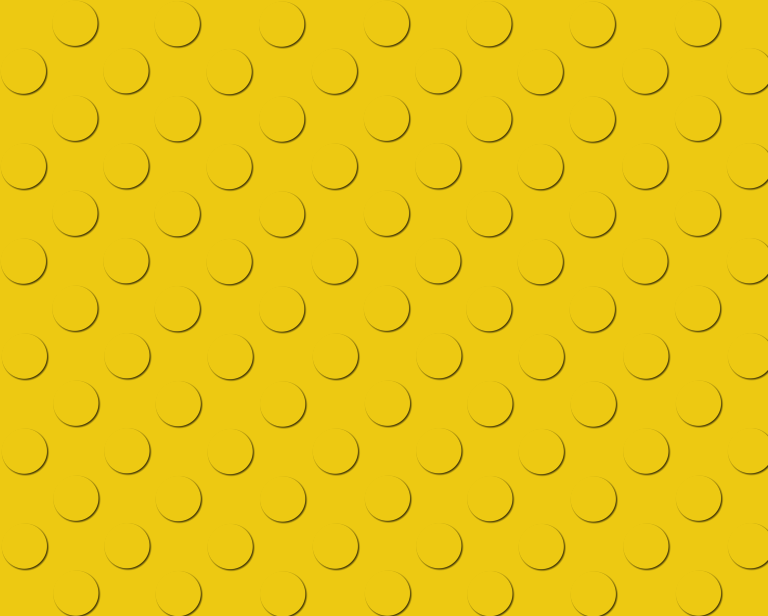
A Shadertoy shader for this pattern:

```glsl
// Lengths are fractions of the canvas height; y runs downward from the top edge.
const vec3  SHEET_COLOR   = vec3(0.93, 0.79, 0.07);
const vec3  SHADOW_COLOR  = vec3(0.21, 0.17, 0.015);
const vec2  FIRST_CENTER  = vec2(0.0379, 0.0376);
const float HALF_COLUMN   = 0.0842;   // horizontal stagger between rows
const float ROW_PITCH     = 0.0771;
const float STUD_RADIUS   = 0.0368;
const vec2  SHADOW_OFFSET = vec2(0.0018, 0.0018);
const float SHADOW_BLUR   = 0.0028;
const vec2  DRIFT         = vec2(0.0015, 0.0008);  // uneven column placement
const vec2  DRIFT_RATE    = vec2(0.92, 1.05);
const float DRIFT_PHASE   = 1.58;
const float SLIP_ROW      = 7.0;      // rows from here on sit slightly right
const float SLIP          = 0.0016;

// Center of the nearest stud in a staggered row
vec2 studCenter(float x, float row) {
    float parity = 1.0 - mod(row, 2.0);
    float column = 2.0 * round(((x - FIRST_CENTER.x) / HALF_COLUMN - parity) * 0.5) + parity;
    vec2 center = FIRST_CENTER + vec2(column * HALF_COLUMN, row * ROW_PITCH);
    center.x -= DRIFT.x * (1.0 - cos(column * DRIFT_RATE.x));
    center.y += DRIFT.y * (1.0 + cos(column * DRIFT_RATE.y + DRIFT_PHASE));
    center.x += SLIP * step(SLIP_ROW, row);
    return center;
}

// Soft coverage of a disc
float disc(vec2 p, float radius, float softness) {
    return 1.0 - smoothstep(-softness, softness, length(p) - radius);
}

void mainImage(out vec4 fragColor, in vec2 fragCoord) {
    float pixel = 1.0 / iResolution.y;
    vec2 p = vec2(fragCoord.x, iResolution.y - fragCoord.y) * pixel;

    // A shadow can reach into the next row, so test the rows above and below
    float shadow = 0.0;
    float upperRow = floor((p.y - FIRST_CENTER.y) / ROW_PITCH);
    for (int i = 0; i < 2; i++) {
        float row = max(upperRow + float(i), 0.0);
        vec2 q = p - studCenter(p.x, row);
        float shade = disc(q - SHADOW_OFFSET, STUD_RADIUS, max(SHADOW_BLUR, pixel));
        float stud = disc(q, STUD_RADIUS, 0.7 * pixel);
        shadow = max(shadow, shade * (1.0 - stud));
    }

    fragColor = vec4(mix(SHEET_COLOR, SHADOW_COLOR, shadow), 1.0);
}
```
